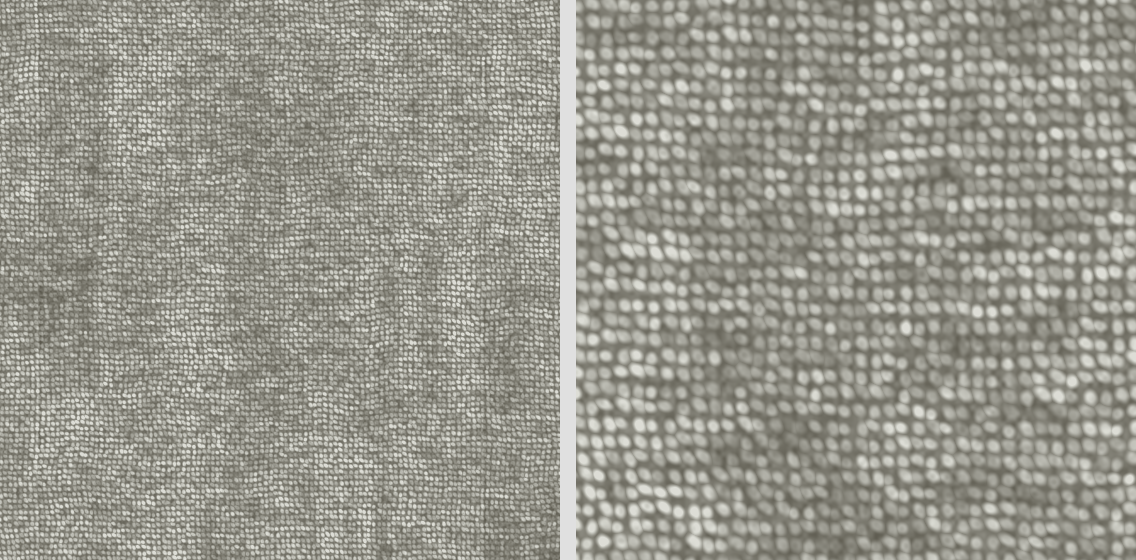
Left: the whole. Right: its middle third, enlarged.
This texture is drawn by a WebGL 1 fragment shader. Its source:

```glsl
precision highp float;
uniform vec2 u_resolution;

#define KNOTS vec2(114.0, 100.0)
#define DARK vec3(0.355, 0.345, 0.300)
#define LIGHT vec3(0.865, 0.868, 0.838)
#define GROUND 0.23
#define PILE 0.62
#define PILE_HEIGHT 0.78
#define SLANT 0.28
#define JITTER 0.34
#define GRAIN 0.24

float hash(vec2 p) {
  vec3 q = fract(vec3(p.xyx) * 0.1031);
  q += dot(q, q.yzx + 33.33);
  return fract((q.x + q.y) * q.z);
}

float noise(vec2 p) {
  vec2 i = floor(p), f = fract(p);
  f = f * f * (3.0 - 2.0 * f);
  return mix(mix(hash(i), hash(i + vec2(1.0, 0.0)), f.x),
             mix(hash(i + vec2(0.0, 1.0)), hash(i + vec2(1.0, 1.0)), f.x), f.y);
}

float fbm(vec2 p) {
  float sum = 0.0, amp = 0.5;
  for (int i = 0; i < 4; i++) {
    sum += amp * noise(p);
    p = p * 2.03 + 17.7;
    amp *= 0.5;
  }
  return sum / 0.9375;
}

// Signed variation of the pile: broad patches, warp streaks, worn weft runs
float wear(vec2 uv) {
  float patches = fbm(uv * vec2(6.0, 4.0) + 3.1) - 0.5;
  float streaks = fbm(uv * vec2(38.0, 2.5) + 41.0) - 0.5;
  float runs = fbm(uv * vec2(26.0, 75.0) + 83.0) - 0.5;
  return 0.55 * patches + 0.50 * streaks + 0.80 * runs;
}

// Thin raised warp line with a shadow on its right side
float seam(vec2 uv, float x) {
  float d = uv.x - x - 0.004 * (noise(vec2(uv.y * 6.0, x * 90.0)) - 0.5);
  float ridge = exp(-pow(d / 0.0022, 2.0));
  float shadow = exp(-pow((d - 0.005) / 0.0025, 2.0));
  return (0.22 * ridge - 0.16 * shadow) * noise(vec2(x * 70.0, uv.y * 14.0));
}

// Brightest of the slanted tufts around this point
float tufts(vec2 uv) {
  vec2 grid = uv * KNOTS;
  vec2 cell = floor(grid);
  float top = 0.0;
  for (int j = -1; j <= 1; j++) {
    for (int i = -1; i <= 1; i++) {
      vec2 id = cell + vec2(float(i), float(j));
      vec2 rnd = vec2(hash(id + 11.3), hash(id + 57.9));
      vec2 p = grid - id - 0.5 - JITTER * (rnd - 0.5);
      p.x += (SLANT + 0.5 * (rnd.y - 0.5)) * p.y;
      vec2 size = vec2(0.54, 0.49) + 0.16 * (rnd.yx - 0.5);
      float mask = 1.0 - smoothstep(0.35, 1.15, length(p / size));
      float height = PILE + wear((id + 0.5) / KNOTS) + 0.42 * (hash(id + 91.7) - 0.5);
      top = max(top, mask * clamp(height, 0.08, 1.05));
    }
  }
  return top;
}

void main() {
  vec2 uv = gl_FragCoord.xy / min(u_resolution.x, u_resolution.y);

  // Hand-woven drift of rows and columns
  vec2 drift = vec2(noise(uv * vec2(9.0, 14.0)), noise(uv * vec2(14.0, 7.0) + 29.0)) - 0.5;
  vec2 woven = uv + 0.009 * drift;

  // Pile over the ground weave, tinted by the wear
  float tone = GROUND + PILE_HEIGHT * tufts(woven) + 0.16 * wear(woven);
  tone += seam(uv, 0.066) + seam(uv, 0.861);

  // Fibre grain
  tone += GRAIN * (noise(uv * vec2(330.0, 290.0)) - 0.5);
  tone += 0.10 * (noise(uv * 170.0 + 7.0) - 0.5);

  gl_FragColor = vec4(mix(DARK, LIGHT, clamp(tone, 0.0, 1.0)), 1.0);
}
```
